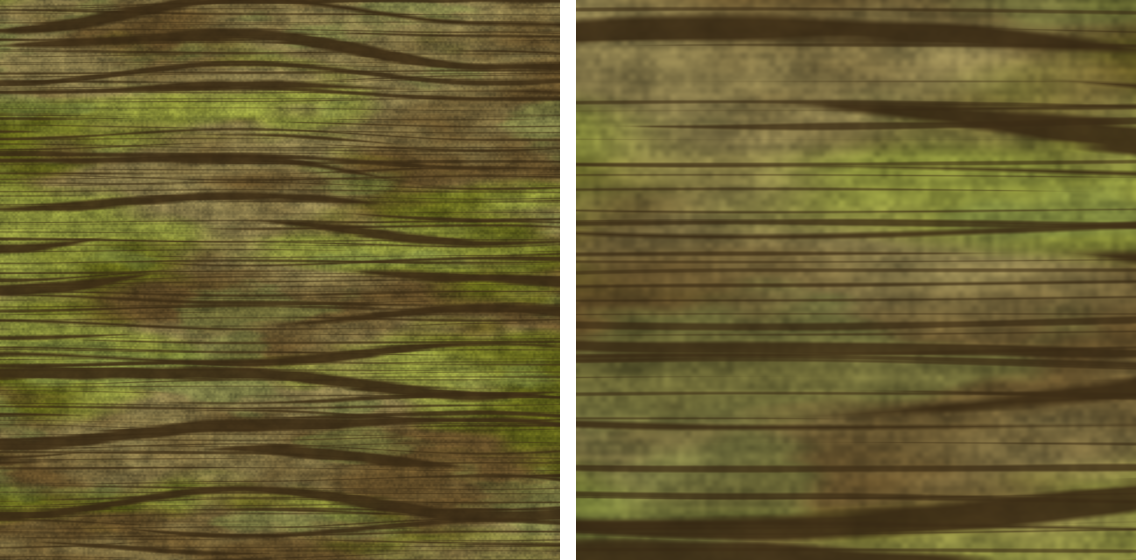
Left: the whole. Right: its middle third, enlarged.
Reproduce this texture procedurally as a Shadertoy shader.

```glsl
float hash(vec2 p) {
    vec3 q = fract(p.xyx * vec3(0.1031, 0.1030, 0.0973));
    q += dot(q, q.yzx + 33.33);
    return fract((q.x + q.y) * q.z);
}

float noise(vec2 p) {
    vec2 cell = floor(p), f = fract(p);
    f = f * f * (3.0 - 2.0 * f);
    return mix(mix(hash(cell), hash(cell + vec2(1, 0)), f.x),
               mix(hash(cell + vec2(0, 1)), hash(cell + vec2(1, 1)), f.x), f.y);
}

float fbm(vec2 p) {
    float sum = 0.0, gain = 0.53;
    for (int i = 0; i < 4; i++) {
        sum += gain * noise(p);
        p = p * 2.03 + 17.3;
        gain *= 0.5;
    }
    return sum;
}

// Wandering horizontal cracks whose width tapers along their length
float cracks(vec2 uv, float rows, float width, float seed) {
    float pixel = 1.0 / iResolution.y;
    float home = floor(uv.y * rows);
    float cover = 0.0;
    for (int i = -1; i <= 1; i++) {
        float row = home + float(i);
        float id = row * 3.7 + seed;
        float wander = (noise(vec2(uv.x * 2.3, id)) - 0.5) * 1.3;
        float centre = (row + 0.5 + wander) / rows;
        float taper = smoothstep(0.32, 0.85, noise(vec2(uv.x * 2.8 + hash(vec2(id, 5.0)) * 9.0, id + 40.0)));
        float ragged = 0.75 + 0.5 * noise(vec2(uv.x * 14.0, uv.y * 220.0));
        float halfWidth = width * taper * ragged;
        float edge = pixel + width * 0.2;
        float line = 1.0 - smoothstep(halfWidth - edge, halfWidth + edge, abs(uv.y - centre));
        cover = max(cover, line * smoothstep(0.0, 0.25, taper));
    }
    return cover;
}

void mainImage(out vec4 fragColor, in vec2 fragCoord) {
    vec2 uv = fragCoord / iResolution.y;

    // Broad patches of bark, pale wood and moss
    float pale = fbm(uv * vec2(4.0, 13.0) + 3.0);
    float moss = fbm(uv * vec2(2.2, 9.0) + 31.0);
    float mint = fbm(uv * vec2(5.0, 15.0) + 71.0);
    vec3 color = mix(vec3(0.37, 0.29, 0.15), vec3(0.51, 0.46, 0.28), smoothstep(0.28, 0.68, pale));
    vec3 mossColor = mix(vec3(0.37, 0.39, 0.09), vec3(0.53, 0.56, 0.22), smoothstep(0.3, 0.68, pale));
    color = mix(color, mossColor, 0.9 * smoothstep(0.47, 0.64, moss));
    color = mix(color, vec3(0.44, 0.49, 0.25), 0.5 * smoothstep(0.58, 0.73, mint));

    // Long fibres, soft mottling and fine grain
    float fibre = noise(uv * vec2(5.0, 170.0)) * 0.6 + noise(uv * vec2(9.0, 330.0)) * 0.4;
    float mottle = fbm(uv * vec2(38.0, 55.0));
    float grain = noise(uv * 240.0);
    color *= 1.0 + 0.30 * (fibre - 0.5) + 0.50 * (mottle - 0.5) + 0.20 * (grain - 0.5);

    // Cracks from wide to hairline
    vec3 crackColor = vec3(0.235, 0.175, 0.085) * (0.85 + 0.3 * mottle);
    color = mix(color, crackColor, 0.92 * cracks(uv, 15.0, 0.0105, 2.0));
    color = mix(color, crackColor, 0.85 * cracks(uv, 27.0, 0.0042, 113.0));
    color = mix(color, crackColor, 0.75 * cracks(uv, 52.0, 0.0020, 257.0));
    color = mix(color, crackColor, 0.60 * cracks(uv, 95.0, 0.0010, 419.0));

    fragColor = vec4(clamp(color, 0.0, 1.0), 1.0);
}
```
